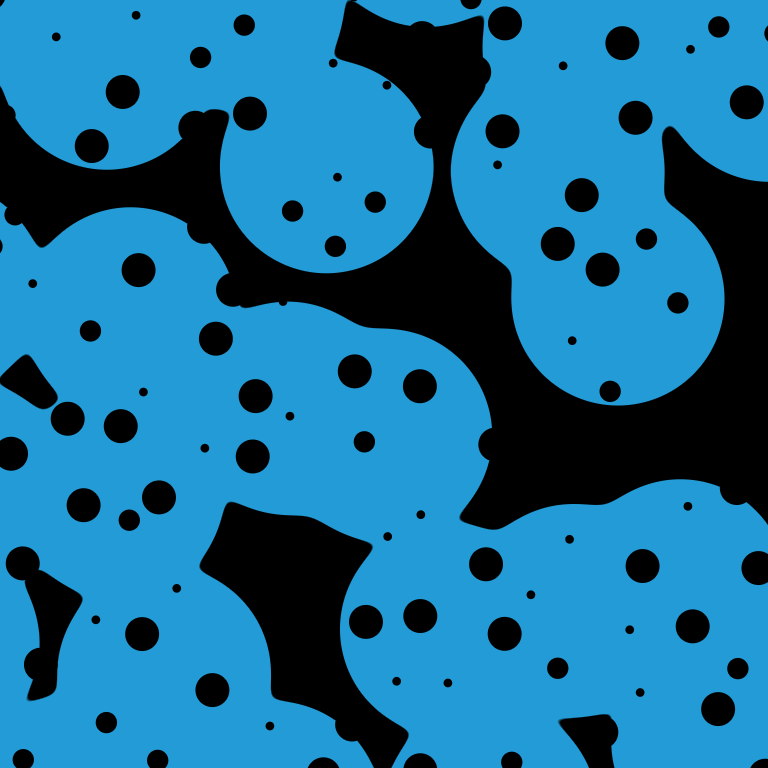
This texture is drawn by a WebGL 1 fragment shader. Its source:

```glsl
precision highp float;
// Blue sheet of merged round lobes with black gaps, peppered with black dots.

uniform vec2 u_resolution;

const vec3 BLUE = vec3(0.133, 0.608, 0.843);
const vec3 BLACK = vec3(0.0);

const float LOBE_CELL = 0.25;     // spacing of lobe centres, canvas units
const float LOBE_RADIUS = 0.555;  // in lobe cells
const float LOBE_BLEND = 28.0;    // higher gives sharper gap corners
const float DOT_CELL = 0.094;     // spacing of dots, canvas units
const float DOT_JITTER = 0.65;
const float DOT_MIN = 0.06;       // dot radii, in dot cells
const float DOT_MAX = 0.235;

// Sine-free hash: cell and seed to three values in 0..1.
vec3 hash3(vec2 cell, float seed) {
  vec3 p = fract(vec3(cell.xyx + seed) * vec3(0.1031, 0.1030, 0.0973));
  p += dot(p, p.yxz + 33.33);
  return fract((p.xxy + p.yzz) * p.zyx);
}

mat2 rotation(float angle) {
  float c = cos(angle);
  float s = sin(angle);
  return mat2(c, s, -s, c);
}

// Signed distance to the union of lobes, softly joined; positive in the gaps.
float lobeDistance(vec2 p, float radius, float blend, float seed) {
  vec2 cell = floor(p);
  float sum = 0.0;
  for (int y = -1; y <= 1; y++) {
    for (int x = -1; x <= 1; x++) {
      vec2 neighbour = cell + vec2(float(x), float(y));
      vec2 centre = neighbour + hash3(neighbour, seed).xy;
      sum += exp(-blend * distance(p, centre));
    }
  }
  return -log(sum) / blend - radius;
}

// Signed distance to jittered dots in three sizes; negative inside.
float dotDistance(vec2 p, float jitter, float seed) {
  vec2 cell = floor(p);
  float nearest = 2.0;
  for (int y = -1; y <= 1; y++) {
    for (int x = -1; x <= 1; x++) {
      vec2 neighbour = cell + vec2(float(x), float(y));
      vec3 h = hash3(neighbour, seed);
      vec2 centre = neighbour + 0.5 + (h.xy - 0.5) * jitter;
      float size = floor(h.z * 3.0) * 0.5;
      float radius = mix(DOT_MIN, DOT_MAX, size);
      nearest = min(nearest, distance(p, centre) - radius);
    }
  }
  return nearest;
}

void main() {
  float pixel = 1.0 / min(u_resolution.x, u_resolution.y);
  vec2 uv = gl_FragCoord.xy * pixel;

  // Turn both layers so that their cells do not line up with the canvas.
  vec2 lobePoint = rotation(0.4) * uv / LOBE_CELL;
  vec2 dotPoint = rotation(0.65) * uv / DOT_CELL;

  float lobes = LOBE_CELL * lobeDistance(lobePoint, LOBE_RADIUS, LOBE_BLEND, 17.0);
  float dots = DOT_CELL * dotDistance(dotPoint, DOT_JITTER, 53.0);

  // Blue survives inside a lobe and outside every dot.
  float blueDistance = max(lobes, -dots);
  float blueCover = clamp(0.5 - blueDistance / pixel, 0.0, 1.0);
  gl_FragColor = vec4(mix(BLACK, BLUE, blueCover), 1.0);
}
```
